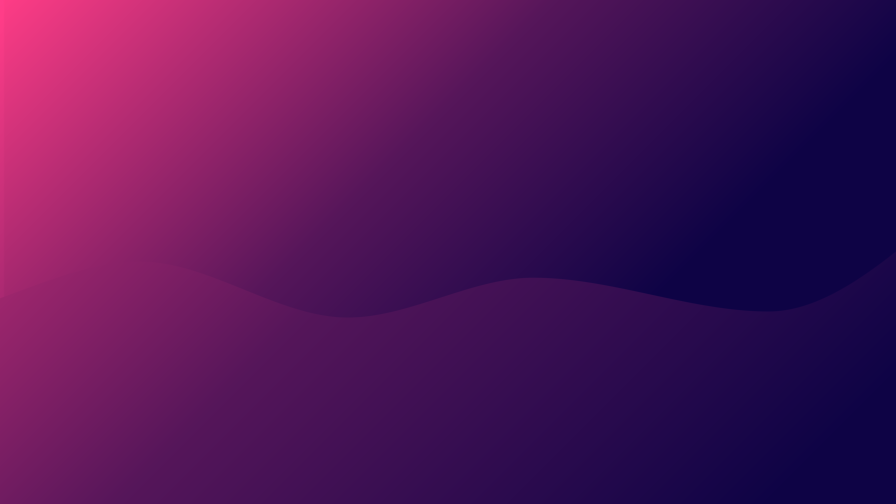
Give the GLSL for this background, as a Shadertoy shader.

```glsl
const vec3 PINK = vec3(1.0, 0.237, 0.525);
const vec3 PLUM = vec3(0.335, 0.085, 0.352);
const vec3 NAVY = vec3(0.055, 0.012, 0.272);

// Three-colour ramp; stops hold the positions of pink, plum and navy.
vec3 ramp(float s, vec3 stops) {
    vec3 warm = mix(PINK, PLUM, clamp((s - stops.x) / (stops.y - stops.x), 0.0, 1.0));
    return mix(warm, NAVY, clamp((s - stops.y) / (stops.z - stops.y), 0.0, 1.0));
}

// Smooth rise or fall of the given height between two places.
float swell(float x, float from, float to, float height) {
    return height * smoothstep(from, to, x);
}

// Crest line of the lower layer, in canvas heights.
float waveHeight(float x) {
    return 0.361
        + swell(x, -0.208, 0.278, 0.120)
        + swell(x, 0.278, 0.690, -0.111)
        + swell(x, 0.690, 1.058, 0.079)
        + swell(x, 1.058, 1.525, -0.067)
        + swell(x, 1.525, 2.222, 0.398);
}

// Coverage of the side where dist is negative.
float cover(float dist, float softness) {
    return 1.0 - smoothstep(-softness, softness, dist);
}

void mainImage(out vec4 fragColor, in vec2 fragCoord) {
    vec2 p = fragCoord / iResolution.y;
    float pixel = 1.0 / iResolution.y;
    float diagonal = p.x + 1.0 - p.y;

    // Diagonal gradients of the two layers
    vec3 sky = ramp(diagonal, vec3(0.0, 1.10, 1.89));
    vec3 wave = ramp(diagonal, vec3(-0.28, 1.23, 2.52));

    // Faint lighter rim along the left side
    sky += 0.025 * PINK * cover(p.x - 0.008, pixel);

    // Distance to the crest, corrected for its slope
    float slope = (waveHeight(p.x + 0.002) - waveHeight(p.x - 0.002)) / 0.004;
    float dist = (p.y - waveHeight(p.x)) / sqrt(1.0 + slope * slope);

    fragColor = vec4(mix(sky, wave, cover(dist, 0.75 * pixel)), 1.0);
}
```
